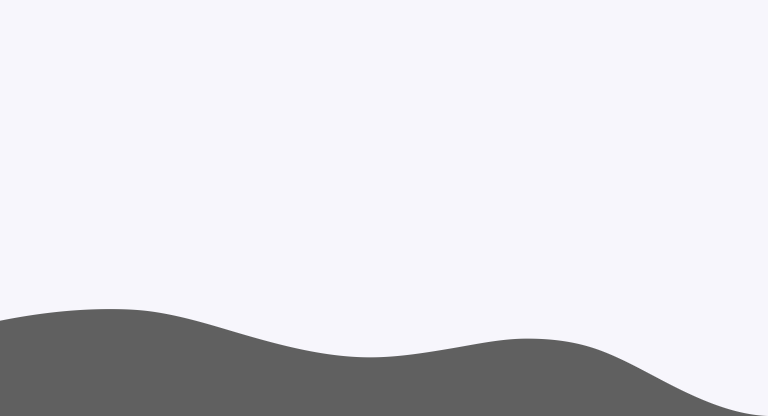
Write a WebGL 2 fragment shader that draws this background.

```glsl
#version 300 es
precision highp float;
// A smooth grey hill line along the bottom of a pale lavender sky.

#define SKY_COLOR vec3(0.967, 0.965, 0.988)
#define HILL_COLOR vec3(0.377)
#define KNOT_COUNT 10

uniform vec2 u_resolution;
out vec4 fragColor;

// Hill spline knots: position across, height, slope (canvas units).
const vec3 KNOTS[KNOT_COUNT] = vec3[KNOT_COUNT](
    vec3(0.000, 0.229, 0.37), vec3(0.143, 0.257, 0.00),
    vec3(0.198, 0.251, -0.26), vec3(0.293, 0.209, -0.55),
    vec3(0.482, 0.141, 0.00), vec3(0.586, 0.162, 0.31),
    vec3(0.686, 0.186, 0.00), vec3(0.781, 0.158, -0.68),
    vec3(0.866, 0.082, -0.96), vec3(1.000, 0.000, -0.07));

// Cubic Hermite curve between two knots.
float hermite(vec3 a, vec3 b, float x) {
    float span = b.x - a.x;
    float t = clamp((x - a.x) / span, 0.0, 1.0);
    float s = 1.0 - t;
    float bend = span * t * s * (a.z * s - b.z * t);
    return mix(a.y, b.y, t * t * (3.0 - 2.0 * t)) + bend;
}

float hillHeight(float x) {
    float height = KNOTS[0].y;
    for (int i = 0; i < KNOT_COUNT - 1; i++) {
        if (x >= KNOTS[i].x) height = hermite(KNOTS[i], KNOTS[i + 1], x);
    }
    return height;
}

void main() {
    vec2 uv = gl_FragCoord.xy / u_resolution;

    // Signed distance above the ridge, scaled by its gradient for a soft edge.
    float above = uv.y - hillHeight(uv.x);
    float pixelSize = length(vec2(dFdx(above), dFdy(above)));
    float hill = clamp(0.5 - above / pixelSize, 0.0, 1.0);

    fragColor = vec4(mix(SKY_COLOR, HILL_COLOR, hill), 1.0);
}
```
